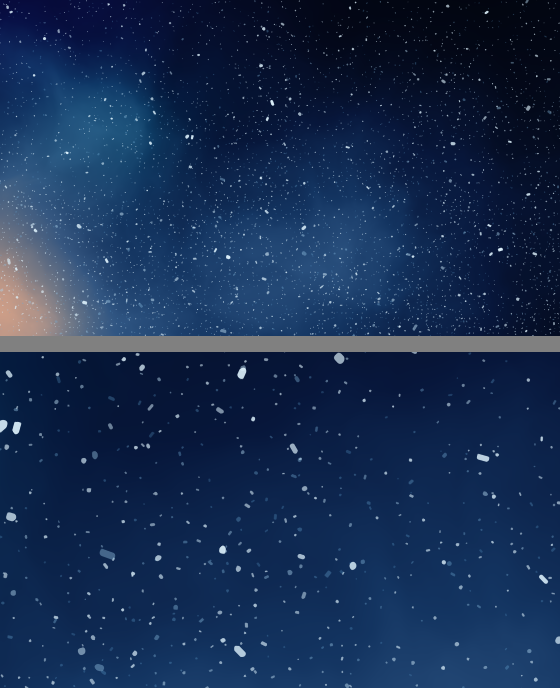
Top: the whole. Bottom: its middle third, enlarged.
Write a Shadertoy shader that draws this texture.

```glsl
// Night sky: a blue nebula that warms to a peach glow at the lower left.
// Soft glows and cloud noise give a light level, which a colour ramp tints;
// grids of jittered, slightly stretched specks add the stars.

const vec3 RAMP[6] = vec3[6](
    vec3(0.010, 0.028, 0.085), vec3(0.028, 0.088, 0.230),
    vec3(0.075, 0.205, 0.380), vec3(0.180, 0.335, 0.515),
    vec3(0.400, 0.470, 0.550), vec3(0.680, 0.610, 0.590));
const vec3 TEAL_TINT = vec3(-0.030, 0.035, 0.010);
const vec3 INDIGO_TINT = vec3(0.005, -0.030, 0.050);
const vec3 PEACH_TINT = vec3(0.130, 0.010, -0.060);
const vec3 STAR_WHITE = vec3(0.88, 0.96, 1.00);
const vec3 STAR_BLUE = vec3(0.38, 0.65, 0.84);
const float CLOUD_SCALE = 3.2;
const float CLOUD_WARP = 0.16;
const float CLOUD_CONTRAST = 0.85;
const int STAR_LAYERS = 5;

float hash(vec2 p) {
    vec3 q = fract(p.xyx * 0.1031);
    q += dot(q, q.yzx + 33.33);
    return fract((q.x + q.y) * q.z);
}

vec2 hash2(vec2 p) {
    return vec2(hash(p + 17.3), hash(p + 61.7));
}

float noise(vec2 p) {
    vec2 i = floor(p), f = fract(p);
    f = f * f * (3.0 - 2.0 * f);
    float low = mix(hash(i), hash(i + vec2(1, 0)), f.x);
    float high = mix(hash(i + vec2(0, 1)), hash(i + vec2(1, 1)), f.x);
    return mix(low, high, f.y);
}

float fbm(vec2 p) {
    float sum = 0.0, weight = 0.5;
    for (int i = 0; i < 5; i++) {
        sum += weight * noise(p);
        p = mat2(1.6, 1.2, -1.2, 1.6) * p + 7.1;
        weight *= 0.47;
    }
    return sum;
}

float glow(vec2 p, vec2 centre, vec2 radius) {
    vec2 d = (p - centre) / radius;
    return exp(-dot(d, d));
}

// Light level 0..5 from large glows, then ramp colour and local tints
vec3 nebula(vec2 uv, vec2 p) {
    vec2 warp = vec2(fbm(p * CLOUD_SCALE + 3.0), fbm(p * CLOUD_SCALE + 21.0)) - 0.47;
    vec2 q = uv + CLOUD_WARP * warp;
    float warm = glow(uv + 0.3 * CLOUD_WARP * warp, vec2(-0.02, 0.08), vec2(0.20, 0.42));
    float teal = glow(q, vec2(0.18, 0.64), vec2(0.17, 0.20));
    float indigo = glow(q, vec2(0.00, 1.00), vec2(0.35, 0.25));

    float level = 0.25 + 3.8 * warm + 1.3 * teal;
    level += 0.70 * glow(q, vec2(0.00, 0.75), vec2(0.45, 0.60));
    level += 1.90 * glow(q, vec2(0.40, 0.00), vec2(0.40, 0.35));
    level += 1.10 * glow(q, vec2(0.58, 0.35), vec2(0.22, 0.30));
    level += 0.45 * glow(q, vec2(0.72, 0.45), vec2(0.25, 0.40));
    level -= 0.40 * glow(q, vec2(0.40, 0.62), vec2(0.10, 0.20));
    level -= 0.60 * glow(q, vec2(0.80, 1.05), vec2(0.40, 0.32));

    float cloud = fbm(p * CLOUD_SCALE * 1.3 + 2.0 * warp + 40.0) - 0.47;
    level += CLOUD_CONTRAST * cloud * min(0.3 + level, 1.6);

    vec3 colour = RAMP[0] * clamp(1.0 + level, 0.3, 1.0);
    for (int i = 0; i < 5; i++)
        colour = mix(colour, RAMP[i + 1], clamp(level - float(i), 0.0, 1.0));
    return colour + TEAL_TINT * teal + INDIGO_TINT * indigo + PEACH_TINT * warm * warm;
}

// One grid of specks: x = coverage, y = whiteness
vec2 starLayer(vec2 p, float cell, float radius, float share, float seed) {
    vec2 g = p / cell + seed * 13.7;
    vec2 id = floor(g) + seed * 71.0;
    vec2 centre = 0.2 + 0.6 * hash2(id);
    vec2 d = (fract(g) - centre) * cell;
    vec2 starPos = p - d;

    float angle = 6.2832 * hash(id + 5.1);
    d = mat2(cos(angle), -sin(angle), sin(angle), cos(angle)) * d;
    float size = radius * mix(0.55, 1.1, hash(id + 9.4));
    float reach = size * 1.3 * pow(hash(id + 2.8), 3.0);
    d.x -= clamp(d.x, -reach, reach);
    float edge = length(d) - size * (0.8 + 0.4 * noise(d / size + id));

    float density = share * (1.25 - 0.75 * starPos.y) * (0.5 + noise(starPos * 6.0));
    float present = step(hash(id + 31.6), density);
    float soft = 0.7 / iResolution.y;
    float bright = hash(id + 44.2);
    return present * vec2(smoothstep(soft, -soft, edge) * mix(0.35, 1.0, bright), bright);
}

void mainImage(out vec4 fragColor, in vec2 fragCoord) {
    vec2 uv = fragCoord / iResolution.xy;
    vec2 p = fragCoord / iResolution.y;
    vec3 colour = nebula(uv, p);

    // Stars, from fine dust to a few large specks
    for (int i = 0; i < STAR_LAYERS; i++) {
        float t = float(i) / float(STAR_LAYERS - 1);
        float cell = 0.014 * pow(8.0, t);
        float radius = 0.0011 * pow(4.6, t);
        vec2 star = starLayer(p, cell, radius, mix(0.36, 0.45, t), float(i) + 1.0);
        vec3 tint = mix(STAR_BLUE, STAR_WHITE, smoothstep(0.1, 0.7, star.y + 0.3 * t));
        colour = mix(colour, tint, star.x * mix(0.65, 1.0, t));
    }
    fragColor = vec4(clamp(colour, 0.0, 1.0), 1.0);
}
```
